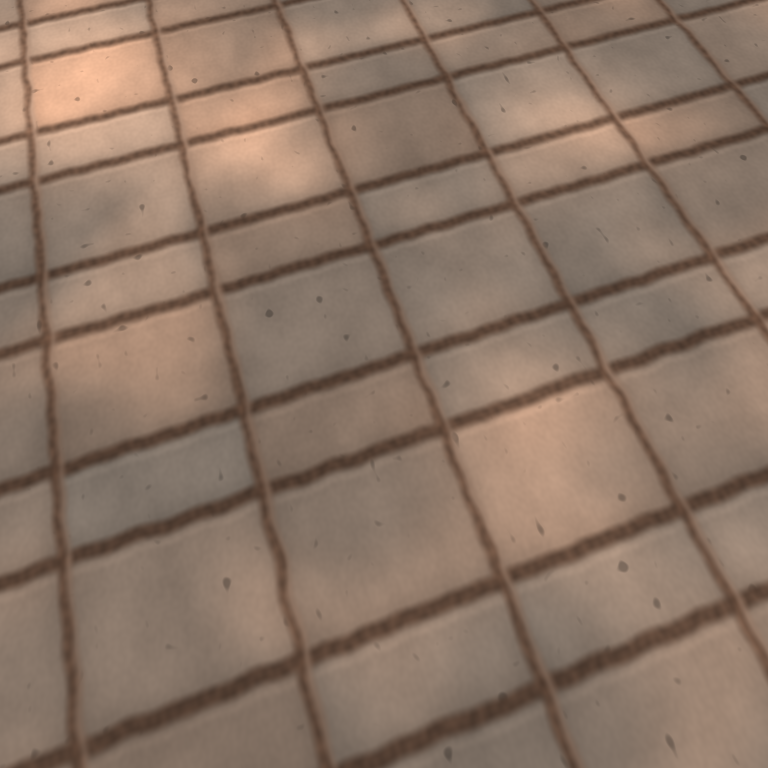
This texture is drawn by a Shadertoy shader. Its source:

```glsl
// Clay paving seen at a slant: columns of alternating square and narrow tiles.
// A projective matrix maps the canvas to the ground, where grooves, tile tints
// and gradient-noise wear are drawn; soft pools of sun dapple the surface.

#define NARROW_TILE 0.367              // share of a row period
#define ROW_HALF    0.028              // half widths of grooves, ground units
#define COL_HALF    0.034
#define DAPPLE      0.42
#define MOTTLE      0.09
#define TILE_TINT   0.07
#define SHADE_COLOR  vec3(0.49, 0.435, 0.39)
#define SUN_COLOR    vec3(0.89, 0.71, 0.59)
#define GROOVE_COLOR vec3(0.29, 0.215, 0.17)
#define RIM_COLOR    vec3(0.50, 0.41, 0.35)

vec2 hash2(vec2 p) {
    vec3 q = fract(p.xyx * vec3(0.1031, 0.1030, 0.0973));
    q += dot(q, q.yzx + 33.33);
    return fract((q.xx + q.yz) * q.zy);
}

float cornerSlope(vec2 cell, vec2 corner, vec2 f) {
    float angle = 6.2832 * hash2(cell + corner).x;
    return dot(vec2(cos(angle), sin(angle)), f - corner);
}

// Gradient noise, about -0.7 to 0.7
float noise(vec2 p) {
    vec2 i = floor(p), f = p - i;
    vec2 s = f * f * f * (f * (f * 6.0 - 15.0) + 10.0);
    float low = mix(cornerSlope(i, vec2(0, 0), f), cornerSlope(i, vec2(1, 0), f), s.x);
    float high = mix(cornerSlope(i, vec2(0, 1), f), cornerSlope(i, vec2(1, 1), f), s.x);
    return mix(low, high, s.y);
}

float fbm(vec2 p) {
    float sum = 0.0, gain = 0.6;
    for (int i = 0; i < 4; i++) {
        sum += gain * noise(p);
        p = mat2(1.6, 1.2, -1.2, 1.6) * p + 7.3;
        gain *= 0.55;
    }
    return sum;
}

// Ground coordinates: x counts columns, y counts row periods toward the viewer
vec2 groundAt(vec2 p) {
    mat3 groundToCanvas = mat3(0.2112, 0.0838, 0.0404,
                               0.0076, -0.2991, -0.1457,
                               0.0531, 0.6141, 0.9596);
    vec3 g = inverse(groundToCanvas) * vec3(p, 1.0);
    return g.xy / g.z;
}

// Soft elliptical patch of light
float pool(vec2 p, vec2 center, vec2 radius) {
    vec2 d = (p - center) / radius;
    return exp(-dot(d, d));
}

float sunlight(vec2 p, vec2 ground) {
    p += 0.05 * vec2(noise(p * 7.0), noise(p * 7.0 + 19.0));
    float broad = 0.95 * pool(p, vec2(0.10, 0.89), vec2(0.19, 0.12))
                + 0.65 * pool(p, vec2(0.35, 0.80), vec2(0.10, 0.07))
                + 0.60 * pool(p, vec2(0.74, 0.83), vec2(0.12, 0.10))
                + 0.60 * pool(p, vec2(0.69, 0.46), vec2(0.14, 0.10))
                + 0.28 * pool(p, vec2(0.95, 0.18), vec2(0.16, 0.20));
    float leaves = smoothstep(-0.05, 0.5, noise(ground * vec2(0.9, 1.3) + 4.0));
    return 0.05 + broad + DAPPLE * leaves * (1.0 - 0.6 * min(broad, 1.0));
}

// Groove coverage with a soft, antialiased edge
float groove(float d, float halfWidth, float pixel) {
    float soft = halfWidth * 0.55 + pixel;
    return 1.0 - smoothstep(halfWidth - soft, halfWidth + soft, abs(d));
}

void mainImage(out vec4 fragColor, in vec2 fragCoord) {
    vec2 p = fragCoord / iResolution.xy;
    vec2 ground = groundAt(p);
    vec2 pixel = fwidth(ground);
    float light = sunlight(p, ground);

    // Signed distances to the nearest column and row joint
    float f = fract(ground.y);
    float colD = ground.x - round(ground.x);
    float rowD = f - round(f);
    float midD = f - NARROW_TILE;
    if (abs(midD) < abs(rowD)) rowD = midD;
    colD += 0.022 * noise(ground * vec2(2.0, 7.0));
    rowD += 0.014 * noise(ground * vec2(7.0, 2.0) + 31.0);

    // Tile face: tint per tile, cloudy wear, fine grain and dark pits
    vec2 tile = vec2(floor(ground.x), 2.0 * floor(ground.y) + step(NARROW_TILE, f));
    vec2 tint = hash2(tile + 50.0) - 0.5;
    vec3 color = mix(SHADE_COLOR, SUN_COLOR, light);
    color *= 1.0 + TILE_TINT * (tint.x + tint.y * vec3(0.9, 0.0, -0.6));
    color *= 1.0 + MOTTLE * (fbm(ground * 3.0) * 1.6 + noise(ground * 38.0) * 0.35);
    color *= 1.0 - 0.25 * smoothstep(0.42, 0.60, noise(ground * 13.0 + 70.0));

    // Worn shoulders next to the joints
    vec2 reach = vec2(colD / COL_HALF, rowD / ROW_HALF);
    color *= 1.0 - 0.10 * exp(-reach.y * reach.y / 7.0) - 0.08 * exp(-reach.x * reach.x / 6.0);
    color *= 1.0 + 0.08 * exp(-pow(reach.y - 2.1, 2.0) * 3.0);

    // Dark row joints, then shallower column joints with a lit right rim
    float grit = 1.0 + 0.25 * noise(ground * 24.0);
    vec3 dirt = GROOVE_COLOR * grit * (1.0 + 0.55 * light);
    color = mix(color, dirt, 0.92 * groove(rowD, ROW_HALF, pixel.y));
    float rim = smoothstep(-0.3, 0.9, reach.x + 0.9 * noise(ground * vec2(1.0, 4.0) + 11.0));
    vec3 colDirt = mix(dirt * 1.15, RIM_COLOR * (1.0 + 0.7 * light), rim * 0.75);
    color = mix(color, colDirt, 0.88 * groove(colD, COL_HALF, pixel.x));

    fragColor = vec4(clamp(color, 0.0, 1.0), 1.0);
}
```
